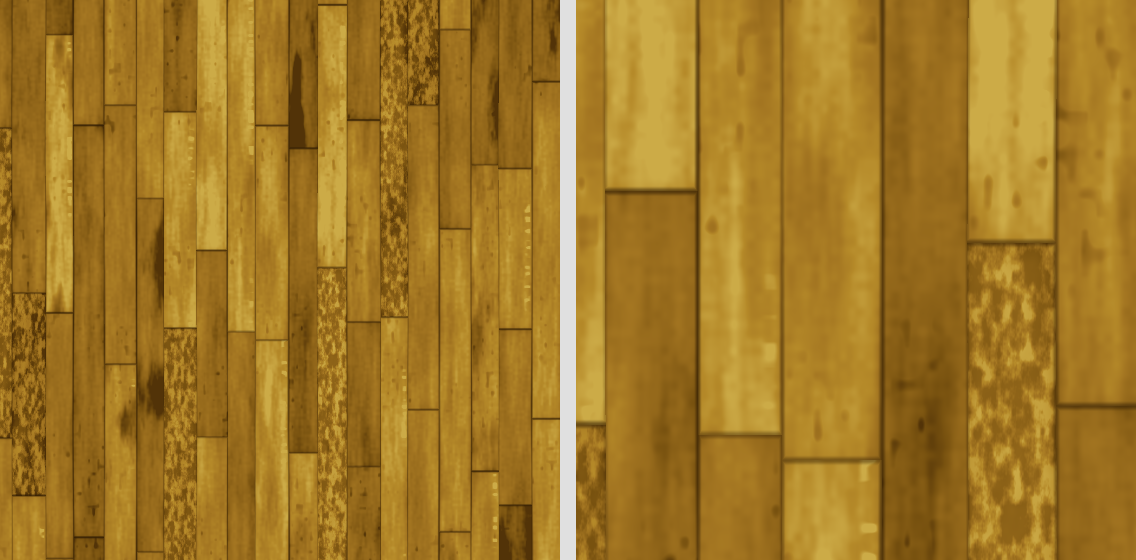
Left, the full canvas; right, a detail of the centre.
Reproduce this texture procedurally as a WebGL 2 fragment shader.

```glsl
#version 300 es
precision highp float;
uniform vec2 u_resolution;
out vec4 fragColor;

float hash(vec2 p) {
    return fract(sin(dot(p, vec2(12.9898, 78.233))) * 43758.5453);
}

float noise(vec2 p) {
    vec2 i = floor(p), f = fract(p);
    f = f * f * (3.0 - 2.0 * f);
    return mix(mix(hash(i), hash(i + vec2(1, 0)), f.x),
               mix(hash(i + vec2(0, 1)), hash(i + vec2(1, 1)), f.x), f.y);
}

float fbm(vec2 p) {
    float sum = 0.0, amp = 0.53;
    for (int i = 0; i < 4; i++) {
        sum += amp * noise(p);
        p = p * 2.03 + 17.3;
        amp *= 0.5;
    }
    return sum;
}

// Height of the k-th butt joint in a column, in plank lengths
float jointAt(float column, float k) {
    return k + 0.55 * hash(vec2(column * 1.7 + 3.0, k + 40.0));
}

vec3 woodRamp(float tone) {
    vec3 stops[6] = vec3[6](
        vec3(0.32, 0.20, 0.03), vec3(0.47, 0.32, 0.06), vec3(0.57, 0.40, 0.10),
        vec3(0.64, 0.46, 0.13), vec3(0.71, 0.54, 0.16), vec3(0.80, 0.67, 0.28));
    vec3 color = stops[0];
    for (int i = 1; i < 6; i++)
        color = mix(color, stops[i], clamp(tone - float(i - 1), 0.0, 1.0));
    return color;
}

void main() {
    vec2 uv = gl_FragCoord.xy / u_resolution;

    // Columns of slightly uneven width
    float x = uv.x * 18.4 + 0.56;
    x += 0.06 * sin(x * 2.3) + 0.04 * (noise(vec2(x * 0.7, uv.y * 4.0)) - 0.5);
    float column = floor(x), across = fract(x);

    // Planks of random length within each column
    float len = mix(0.38, 0.66, hash(vec2(column, 5.0)));
    float v = uv.y / len + 9.0 * hash(vec2(column, 8.0));
    float k = floor(v);
    if (v < jointAt(column, k)) k -= 1.0;
    float below = (v - jointAt(column, k)) * len;
    float above = (jointAt(column, k + 1.0) - v) * len;
    vec2 id = vec2(column, k);
    vec2 p = uv + 31.0 * vec2(hash(id + 2.0), hash(id + 6.0));

    // Plank tone, cloudy wear and long grain
    float plankTone = 3.42 + 2.7 * (hash(id + 11.0) - 0.5);
    float tone = plankTone;
    tone += 2.5 * (fbm(p * vec2(30.0, 7.0)) - 0.5);
    tone += 0.9 * (noise(p * vec2(100.0, 5.0)) - 0.5);
    tone += 0.6 * (noise(p * vec2(210.0, 40.0)) - 0.5);
    tone += 0.45 * (noise(p * 190.0) - 0.5);

    // Soft dark stains and small specks
    float stain = smoothstep(0.46, 0.85, fbm(p * vec2(34.0, 10.0) + 50.0));
    tone -= stain * mix(0.8, 3.6, smoothstep(0.5, 1.0, hash(id + 33.0)));
    float speck = smoothstep(0.72, 1.0, noise(p * vec2(120.0, 85.0)));
    tone -= 1.6 * speck * smoothstep(0.5, 0.75, noise(p * 11.0 + 70.0));

    // Finely flaked finish on a few planks
    float flake = fbm(p * vec2(170.0, 85.0));
    float flaked = step(0.91, hash(id + 21.0));
    tone = mix(tone, 0.4 * tone + 1.7 + 3.0 * (smoothstep(0.3, 0.7, flake) - 0.5), flaked);

    // Pale torn ticks along the right side of a few light planks
    float tick = smoothstep(0.5, 0.85, noise(vec2(p.x * 50.0, p.y * 170.0)));
    tick *= smoothstep(0.45, 0.65, noise(vec2(column, p.y * 10.0)));
    tick *= smoothstep(0.74, 0.86, across) * (1.0 - smoothstep(0.9, 0.98, across));
    tone += 2.2 * tick * step(4.1, plankTone);

    // Seams between columns and at butt joints, with soft grime beside them
    float side = min(across, 1.0 - across) / 18.4;
    float end = min(below, above);
    float edge = floor(x + 0.5);
    float seamDepth = mix(0.3, 1.0, hash(vec2(edge, 61.0)));
    seamDepth *= mix(0.55, 1.1, noise(vec2(edge * 3.0, uv.y * 7.0)));
    float jointK = below < above ? k : k + 1.0;
    float jointDepth = mix(0.4, 1.0, hash(vec2(column, jointK + 90.0)));
    float seam = max(seamDepth * (1.0 - smoothstep(0.0, 0.0014 + 0.0018 * seamDepth, side)),
                     jointDepth * (1.0 - smoothstep(0.0, 0.0034, end)));
    tone -= 1.2 * seamDepth * exp(-side * 300.0);
    tone -= 0.9 * jointDepth * exp(-end * 130.0);

    // Gentle falloff toward the corners
    vec2 centered = uv - 0.5;
    tone -= 1.3 * dot(centered, centered);

    vec3 color = woodRamp(tone);
    color = mix(color, vec3(0.20, 0.12, 0.015), 0.85 * min(seam, 1.0));
    fragColor = vec4(color, 1.0);
}
```
